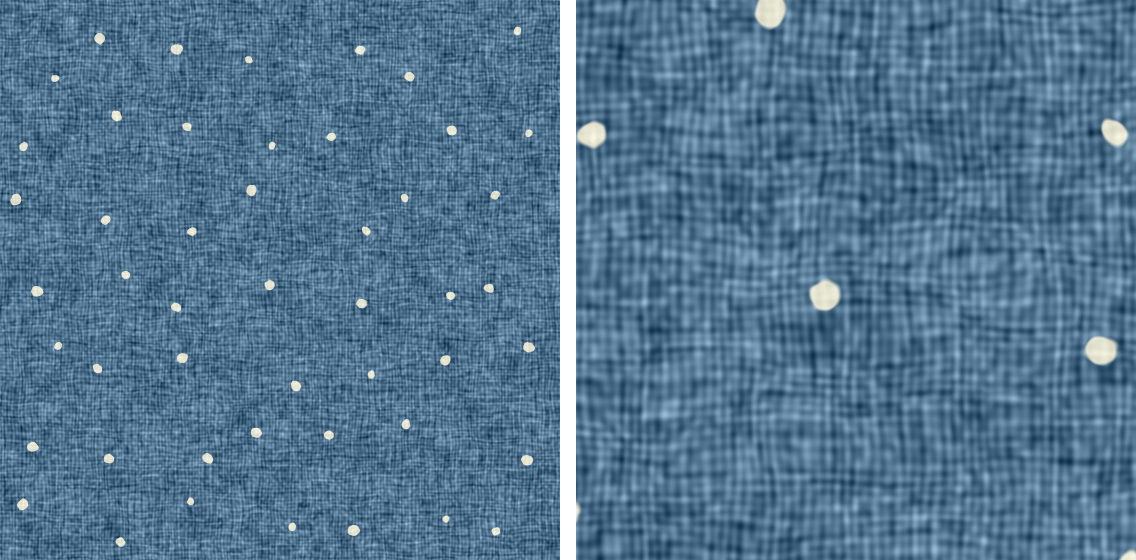
Left, the full canvas; right, a detail of the centre.
This pattern is drawn by a WebGL 2 fragment shader. Its source:

```glsl
#version 300 es
precision highp float;
// Blue woven cloth scattered with small cream dots.
// Two wavering sets of threads, uneven in dye, are summed into one tone;
// the dots sit in a jittered grid and have slightly lumpy outlines.

uniform vec2 u_resolution;
out vec4 outColor;

const float TAU = 6.2831853;

// Cloth
const vec3 CLOTH_BLUE = vec3(0.308, 0.446, 0.557);
const vec2 THREADS = vec2(168.0, 154.0);      // warp and weft per canvas side
const vec2 RIDGE_CONTRAST = vec2(0.048, 0.034);
const float CROSSING_CONTRAST = 0.024;
const float STREAK_CONTRAST = 0.16;
const float GRAIN_CONTRAST = 0.17;
const float MOTTLE_CONTRAST = 0.07;
const float THREAD_WANDER = 0.9;              // in thread widths

// Dots
const vec3 DOT_CREAM = vec3(0.905, 0.900, 0.825);
const float DOT_GRID = 7.2;                   // cells per canvas side
const float DOT_JITTER = 0.62;
const vec2 DOT_RADIUS = vec2(0.0064, 0.0106); // smallest and largest
const float DOT_LUMPINESS = 0.0022;
const float DOT_SOFTNESS = 0.0013;
const float DOT_WEAVE = 0.3;                  // cloth relief kept on the dots

// Integer hash of a cell, giving two values in 0..1
vec2 hash2(vec2 cell) {
    uvec2 v = uvec2(ivec2(cell) + 4096);
    v = v * 1664525u + 1013904223u;
    v.x += v.y * 1664525u;
    v.y += v.x * 1664525u;
    v ^= v >> 16u;
    v.x += v.y * 1664525u;
    v.y += v.x * 1664525u;
    v ^= v >> 16u;
    return vec2(v & 65535u) / 65535.0;
}

float cornerSlope(vec2 cell, vec2 offset) {
    float angle = TAU * hash2(cell).x;
    return dot(vec2(cos(angle), sin(angle)), offset);
}

// Gradient noise, about -0.7..0.7
float gradientNoise(vec2 p) {
    vec2 cell = floor(p);
    vec2 f = p - cell;
    vec2 w = f * f * f * (f * (f * 6.0 - 15.0) + 10.0);
    vec2 e = vec2(1.0, 0.0);
    float low = mix(cornerSlope(cell, f), cornerSlope(cell + e, f - e), w.x);
    float high = mix(cornerSlope(cell + e.yx, f - e.yx), cornerSlope(cell + 1.0, f - 1.0), w.x);
    return mix(low, high, w.y);
}

// Brightness offset of the woven cloth
float weaveTone(vec2 p) {
    vec2 wander = vec2(gradientNoise(p * vec2(30.0, 17.0)),
                       gradientNoise(p * vec2(17.0, 30.0) + 60.0));
    vec2 t = p * THREADS + THREAD_WANDER * wander;

    // Rounded threads and their over-and-under crossings
    float tone = dot(RIDGE_CONTRAST, cos(TAU * t));
    tone += CROSSING_CONTRAST * cos(0.5 * TAU * t.x) * cos(0.5 * TAU * t.y);

    // Uneven dye along each thread, then finer and broader variation
    tone += STREAK_CONTRAST * gradientNoise(t * vec2(0.9, 0.16) + 300.0);
    tone += STREAK_CONTRAST * gradientNoise(t * vec2(0.16, 0.9) + 700.0);
    tone += GRAIN_CONTRAST * gradientNoise(t * 0.85 + 1100.0);
    tone += MOTTLE_CONTRAST * gradientNoise(p * 13.0 + 1500.0);
    return tone;
}

// Signed distance to the nearest dot, negative inside
float dotDistance(vec2 p) {
    vec2 home = floor(p * DOT_GRID);
    float nearest = 1.0;
    for (int y = -1; y <= 1; y++) {
        for (int x = -1; x <= 1; x++) {
            vec2 cell = home + vec2(x, y);
            vec2 place = hash2(cell + 200.0);
            vec2 shape = hash2(cell + 900.0);
            vec2 center = (cell + 0.5 + DOT_JITTER * (place - 0.5)) / DOT_GRID;
            float angle = TAU * shape.y;
            mat2 turn = mat2(cos(angle), sin(angle), -sin(angle), cos(angle));
            vec2 d = turn * (p - center) * vec2(1.08, 0.93);
            float radius = mix(DOT_RADIUS.x, DOT_RADIUS.y, shape.x);
            nearest = min(nearest, length(d) - radius);
        }
    }
    return nearest + DOT_LUMPINESS * gradientNoise(p * 110.0 + 50.0);
}

void main() {
    float side = min(u_resolution.x, u_resolution.y);
    vec2 p = gl_FragCoord.xy / side;

    float tone = weaveTone(p);
    float edge = max(DOT_SOFTNESS, 0.7 / side);
    float paint = 1.0 - smoothstep(-edge, edge, dotDistance(p));

    vec3 color = mix(CLOTH_BLUE + tone, DOT_CREAM + DOT_WEAVE * tone, paint);
    outColor = vec4(clamp(color, 0.0, 1.0), 1.0);
}
```
